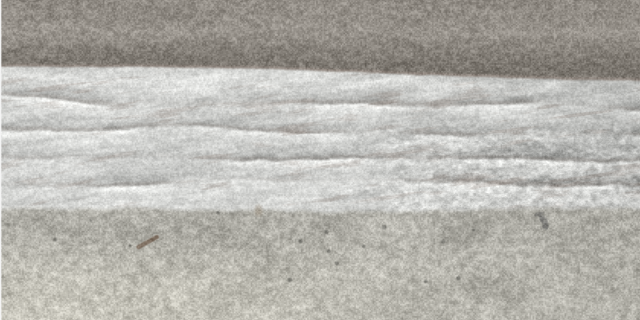
Reproduce this texture procedurally as a WebGL 1 fragment shader.

```glsl
precision highp float;
// Weathered concrete: a dark upper band, pale rippled plaster and a speckled lower slab.
uniform vec2 u_resolution;

#define DARK_BAND vec3(0.530, 0.510, 0.482)
#define PLASTER vec3(0.770, 0.774, 0.765)
#define SLAB vec3(0.698, 0.692, 0.662)
#define RUST vec3(0.50, 0.43, 0.39)
#define RIDGE_TOP 0.310
#define RIDGE_STEP 0.088
#define CREST_GAIN 0.12
#define CREASE_GAIN 0.13
#define GRAIN_SCALE 210.0
#define GRAIN_GAIN 0.21
#define SPECK_COUNT 16

float hash(vec2 p) {
  vec3 q = fract(vec3(p.xyx) * 0.1031);
  q += dot(q, q.yzx + 33.33);
  return fract((q.x + q.y) * q.z);
}

float noise(vec2 p) {
  vec2 i = floor(p), f = fract(p);
  f = f * f * (3.0 - 2.0 * f);
  return mix(mix(hash(i), hash(i + vec2(1.0, 0.0)), f.x),
             mix(hash(i + vec2(0.0, 1.0)), hash(i + 1.0), f.x), f.y);
}

float fbm(vec2 p) {
  float sum = 0.0, amp = 0.5;
  for (int i = 0; i < 4; i++) {
    sum += amp * noise(p);
    p = p * 2.03 + 17.3;
    amp *= 0.5;
  }
  return sum / 0.9375;
}

float segmentDist(vec2 p, vec2 a, vec2 b) {
  vec2 d = b - a;
  return length(p - a - d * clamp(dot(p - a, d) / dot(d, d), 0.0, 1.0));
}

vec3 darkBand(vec2 p) {
  float streak = fbm(vec2(p.x * 2.0, p.y * 22.0)) - 0.5;
  float mottle = fbm(p * vec2(50.0, 75.0) + 9.0) - 0.5;
  float light = 0.035 - 0.075 * smoothstep(0.08, 0.22, p.y);
  light += 0.03 * exp(-pow((p.y - 0.11) / 0.035, 2.0));
  return DARK_BAND + light + 0.06 * streak + 0.13 * mottle;
}

// Stacked folds: each broken crease is dark above and catches light just below.
vec3 plaster(vec2 p, float topEdge) {
  float crest = 0.0, crease = 0.0, seam = 0.0;
  float ragged = 0.014 * (fbm(p * vec2(16.0, 30.0) + 60.0) - 0.5);
  for (int i = 0; i < 4; i++) {
    float k = float(i);
    float line = RIDGE_TOP + RIDGE_STEP * k + p.x * (0.014 - 0.004 * k);
    line += 0.026 * (noise(vec2(p.x * 3.0 + k * 7.3, k)) - 0.5) + ragged;
    float d = p.y - line;
    float presence = noise(vec2(p.x * 4.5 + k * 3.7, k + 20.0));
    float strength = 0.25 + 1.1 * smoothstep(0.2, 0.8, presence);
    float soft = mix(0.014, 0.006, presence);
    float below = smoothstep(-soft, soft, d);
    crest += below * exp(-max(d, 0.0) / 0.024) * strength;
    crease += (1.0 - below) * exp(min(d, 0.0) / 0.023) * strength;
    seam += exp(-pow((d + 0.006) / 0.006, 2.0)) * strength;
  }
  crest += 0.5 * exp(-pow((p.y - topEdge - 0.04) / 0.035, 2.0));

  // Rising scratches, cross ripples and crumbled flecks
  vec2 slant = vec2(p.x * 5.0, (p.y + 0.13 * p.x) * 42.0);
  float wrinkle = fbm(slant) - 0.5;
  float ripple = fbm(vec2(p.x * 11.0, p.y * 75.0 + p.x * 5.0) + 80.0) - 0.5;
  float cut = smoothstep(0.58, 0.80, fbm(slant * vec2(1.5, 1.2) + 31.0));
  float rough = smoothstep(0.9, 1.5, p.x) * smoothstep(0.37, 0.45, p.y);
  float crumble = fbm(p * vec2(55.0, 85.0) + 5.0) - 0.47;
  float light = 0.035 - 0.075 * smoothstep(0.9, 2.0, p.x);
  light += CREST_GAIN * crest - CREASE_GAIN * crease;
  light += 0.13 * wrinkle + 0.13 * ripple;
  light += crumble * (0.12 + 0.20 * rough);
  light += 0.04 * smoothstep(0.57, 0.65, p.y);
  vec3 col = PLASTER + light;
  return mix(col, RUST, 0.22 * cut + 0.14 * clamp(seam, 0.0, 1.0));
}

vec3 slab(vec2 p, float px) {
  float cloud = fbm(p * vec2(7.0, 11.0) + 3.0) - 0.5;
  float mottle = fbm(vec2(p.x * 42.0 - p.y * 20.0, p.y * 55.0 + p.x * 12.0)) - 0.5;
  float pale = smoothstep(0.68, 0.95, p.y) * (1.0 - 0.75 * smoothstep(0.3, 1.7, p.x));
  vec3 col = SLAB + vec3(0.085, 0.083, 0.072) * pale - 0.01;
  col += 0.13 * cloud + 0.19 * mottle;
  // Scattered pits
  for (int i = 0; i < SPECK_COUNT; i++) {
    float k = float(i) + 1.0;
    vec2 c = vec2(0.12 + 1.5 * hash(vec2(k, 4.0)), 0.66 + 0.29 * hash(vec2(k, 11.0)));
    float r = 0.003 + 0.004 * hash(vec2(k, 19.0));
    float pit = 1.0 - smoothstep(r - px, r + 1.5 * px, length(p - c));
    col = mix(col, vec3(0.36, 0.36, 0.34), 0.6 * pit);
  }
  // Twig and a larger pit cluster
  float twig = segmentDist(p, vec2(0.433, 0.772), vec2(0.490, 0.741));
  col = mix(col, vec3(0.45, 0.38, 0.32), 0.8 * (1.0 - smoothstep(0.003, 0.007 + px, twig)));
  float pit = segmentDist(p, vec2(1.688, 0.672), vec2(1.703, 0.702));
  pit += 0.016 * (noise(p * 110.0) - 0.5);
  return mix(col, vec3(0.34), 0.6 * (1.0 - smoothstep(0.003, 0.013 + px, pit)));
}

void main() {
  float px = 1.0 / u_resolution.y;
  vec2 p = gl_FragCoord.xy * px;
  p.y = 1.0 - p.y;
  float wobble = fbm(vec2(p.x * 22.0, 3.0)) - 0.5;
  float topEdge = 0.204 + 0.004 * p.x + 0.036 * smoothstep(0.5, 2.0, p.x) + 0.005 * wobble;
  float lowEdge = 0.652 + 0.010 * exp(-pow((p.x - 1.1) / 0.4, 2.0)) + 0.014 * wobble;

  vec3 col = mix(darkBand(p), plaster(p, topEdge), smoothstep(-0.005 - px, 0.007 + px, p.y - topEdge));
  col = mix(col, RUST, 0.4 * exp(-pow((p.y - topEdge) / 0.005, 2.0)));
  col = mix(col, slab(p, px), smoothstep(-0.007 - px, 0.007 + px, p.y - lowEdge));
  // Brown stain on the lower seam
  float stain = length((p - vec2(0.808, 0.658)) * vec2(1.0, 0.75));
  col = mix(col, vec3(0.55, 0.50, 0.43), 0.5 * (1.0 - smoothstep(0.004, 0.020, stain)));

  // Fine grain and the pale left border
  float grain = 0.65 * noise(p * GRAIN_SCALE) + 0.35 * noise(p * GRAIN_SCALE * 0.53 + 40.0) - 0.5;
  col += GRAIN_GAIN * grain * mix(1.0, 0.7, step(topEdge, p.y) * step(p.y, lowEdge));
  col = mix(vec3(0.96), col, smoothstep(0.004 - px, 0.004 + px, p.x));
  gl_FragColor = vec4(clamp(col, 0.0, 1.0), 1.0);
}
```
